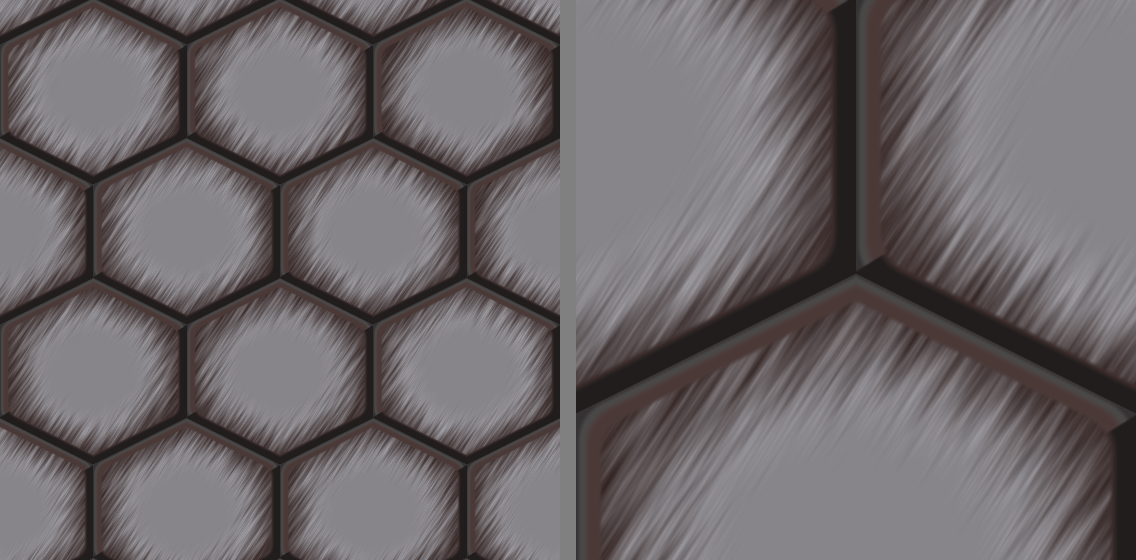
Left, the full canvas; right, a detail of the centre.
Give the GLSL for this pattern, as a WebGL 1 fragment shader.

```glsl
precision highp float;

uniform vec2 u_resolution;

const float COLUMNS = 3.0;
const vec2 CELL_PERIOD = vec2(1.0, 1.5);
const vec2 CELL_ORIGIN = vec2(0.0, 0.262);

const vec3 GREY = vec3(0.53, 0.52, 0.54);
const vec3 UMBER = vec3(0.23, 0.175, 0.17);
const vec3 CHARCOAL = vec3(0.13, 0.115, 0.115);
const vec3 BEVEL_GREY = vec3(0.29, 0.28, 0.28);
const vec3 BEVEL_BROWN = vec3(0.295, 0.225, 0.215);

vec2 hash2(vec2 p) {
  vec2 s = vec2(dot(p, vec2(127.1, 311.7)), dot(p, vec2(269.5, 183.3)));
  return fract(sin(s) * 43758.55);
}

// Distances to the nearest upright side (x) and slanted side (y)
vec2 hexSides(vec2 p) {
  p = abs(p);
  return vec2(0.5 - p.x, (1.0 - p.x - 2.0 * p.y) / sqrt(5.0));
}

float smoothMin(float a, float b, float k) {
  float h = max(k - abs(a - b), 0.0) / k;
  return min(a, b) - 0.25 * k * h * h;
}

// Offset from the centre of the enclosing staggered cell
vec2 cellOffset(vec2 p) {
  vec2 a = mod(p + 0.5 * CELL_PERIOD, CELL_PERIOD) - 0.5 * CELL_PERIOD;
  vec2 b = mod(p, CELL_PERIOD) - 0.5 * CELL_PERIOD;
  vec2 sa = hexSides(a);
  vec2 sb = hexSides(b);
  return min(sa.x, sa.y) > min(sb.x, sb.y) ? a : b;
}

// Cellular noise that wraps after a whole number of lattice cells
float cellular(vec2 p, vec2 period, float seed) {
  vec2 cell = floor(p);
  float nearest = 4.0;
  for (int j = -1; j <= 1; j++) {
    for (int i = -1; i <= 1; i++) {
      vec2 id = cell + vec2(float(i), float(j));
      vec2 delta = id + hash2(mod(id, period) + seed) - p;
      nearest = min(nearest, dot(delta, delta));
    }
  }
  return sqrt(nearest);
}

// Integer shears keep the diagonal fibres seamless
float fibresSteep(vec2 uv, vec2 count, float seed) {
  vec2 q = vec2(3.0 * uv.x - 2.0 * uv.y, 2.0 * uv.x - uv.y);
  return 0.48 - cellular(q * count, count, seed);
}

float fibresFlat(vec2 uv, vec2 count, float seed) {
  vec2 q = vec2(3.0 * uv.x - 2.0 * uv.y, uv.y - uv.x);
  return 0.48 - cellular(q * count, count, seed);
}

// Brushed face: plain grey middle, fibrous dark rim
vec3 brushedFace(vec2 uv, vec2 offset, float edge, float tone) {
  float reach = mix(length(offset), 0.5 - edge, 0.5);
  float broad = fibresSteep(uv, vec2(19.0, 23.0), 3.0);
  float tufts = fibresFlat(uv, vec2(43.0, 41.0), 17.0);
  float hairs = fibresSteep(uv, vec2(97.0, 83.0), 31.0);

  float ragged = reach + 0.07 * broad + 0.10 * tufts + 0.03 * tone;
  float shade = smoothstep(0.28, 0.52, ragged);
  float brushed = smoothstep(0.19, 0.36, reach + 0.08 * tufts);
  float grain = 0.16 * hairs - 0.08 * tufts + 0.025;
  return mix(GREY, UMBER, shade) + brushed * grain * (1.0 - 0.55 * shade);
}

// Groove wall: grey and brown where lit, charcoal where shaded
vec3 grooveWall(float edge, float lit) {
  vec3 bright = mix(BEVEL_GREY, BEVEL_BROWN, smoothstep(0.012, 0.026, edge));
  bright *= mix(0.7, 1.0, smoothstep(0.0, 0.010, edge));
  vec3 dark = mix(CHARCOAL, UMBER, smoothstep(0.030, 0.044, edge));
  return mix(dark, bright, lit);
}

// Light from above, slightly left, with softened mitres
float wallLight(vec2 offset, vec2 sides) {
  vec2 light = vec2(-0.35, 1.0);
  vec2 facing = sign(offset);
  float upright = facing.x * light.x;
  float slanted = dot(facing * vec2(1.0, 2.0), light) / sqrt(5.0);
  float blend = smoothstep(-0.012, 0.012, sides.y - sides.x);
  return smoothstep(-0.2, 0.2, mix(slanted, upright, blend));
}

void main() {
  vec2 uv = gl_FragCoord.xy / u_resolution;
  vec2 p = uv * COLUMNS - CELL_ORIGIN;
  vec2 offset = cellOffset(p);
  vec2 sides = hexSides(offset);
  float edge = smoothMin(sides.x, sides.y, 0.045);

  // Each cell gets its own amount of rim darkening
  vec2 cellId = mod(floor((p - offset) * 4.0 + 0.5), 4.0 * COLUMNS);
  float tone = hash2(cellId).x - 0.5;

  vec3 face = brushedFace(uv, offset, edge, tone);
  vec3 wall = grooveWall(edge, wallLight(offset, sides));
  vec3 color = mix(wall, face, smoothstep(0.039, 0.050, edge));
  gl_FragColor = vec4(color, 1.0);
}
```
